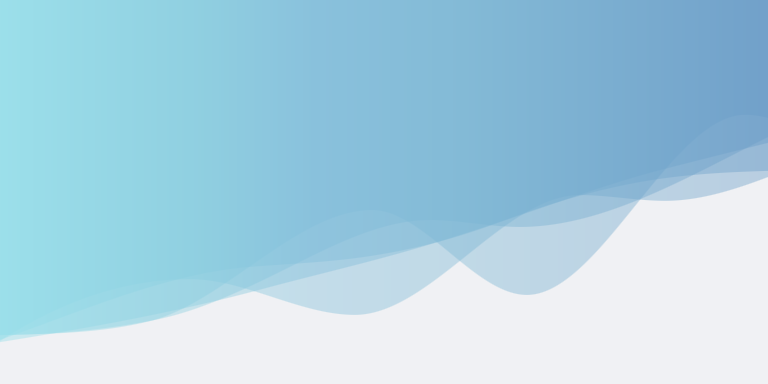
Reproduce this background procedurally as a Shadertoy shader.

```glsl
// Five translucent blue sheets hang from the top edge, each ending in a rising wave.
// Every wave is a smooth cubic chain; sheets share one horizontal gradient and
// their stacked opacity blends that gradient over pale paper.

const vec3 PAPER = vec3(0.942, 0.947, 0.955);
const vec3 AQUA = vec3(0.610, 0.875, 0.918);
const vec3 TEAL = vec3(0.563, 0.812, 0.880);
const vec3 SKY = vec3(0.538, 0.757, 0.863);
const vec3 AZURE = vec3(0.515, 0.730, 0.840);
const vec3 STEEL = vec3(0.445, 0.630, 0.790);
const float SHEET_ALPHA = 0.41;
const int SHEETS = 5;

// Cubic height between two knots, each holding (x, height, slope).
float span(float x, vec3 a, vec3 b) {
    float w = b.x - a.x;
    float t = clamp((x - a.x) / w, 0.0, 1.0);
    float u = 1.0 - t;
    return mix(a.y, b.y, t * t * (3.0 - 2.0 * t))
         + w * t * u * (a.z * u - b.z * t);
}

// Wave height from six knots ordered by x.
float wave(float x, vec3 a, vec3 b, vec3 c, vec3 d, vec3 e, vec3 f) {
    if (x < b.x) return span(x, a, b);
    if (x < c.x) return span(x, b, c);
    if (x < d.x) return span(x, c, d);
    if (x < e.x) return span(x, d, e);
    return span(x, e, f);
}

// Fraction of light a sheet lets through at a signed height above its edge.
float transmit(float height) {
    float cover = clamp(height / max(fwidth(height), 1e-5) + 0.5, 0.0, 1.0);
    return 1.0 - SHEET_ALPHA * cover;
}

// Horizontal colour ramp, x from 0 to 1.
vec3 sheetColor(float x) {
    vec3 c = mix(AQUA, TEAL, clamp(x / 0.26, 0.0, 1.0));
    c = mix(c, SKY, clamp((x - 0.26) / 0.15, 0.0, 1.0));
    c = mix(c, AZURE, clamp((x - 0.41) / 0.19, 0.0, 1.0));
    return mix(c, STEEL, clamp((x - 0.60) / 0.40, 0.0, 1.0));
}

void mainImage(out vec4 fragColor, in vec2 fragCoord) {
    // Canvas spans 2 by 1 units.
    vec2 p = fragCoord / iResolution.xy * vec2(2.0, 1.0);

    // Wave edges: two deep swells, one shallow swell, two gentle slopes.
    float earlySwell = wave(p.x,
        vec3(0.0, 0.112, 0.65), vec3(0.495, 0.273, 0.0), vec3(0.924, 0.180, 0.0),
        vec3(1.510, 0.492, 0.0), vec3(1.732, 0.477, 0.0), vec3(2.0, 0.539, 0.38));
    float lateSwell = wave(p.x,
        vec3(0.0, 0.127, 0.03), vec3(0.391, 0.164, 0.25), vec3(0.969, 0.453, 0.0),
        vec3(1.372, 0.232, 0.0), vec3(1.940, 0.701, 0.0), vec3(2.0, 0.693, -0.25));
    float shallowSwell = wave(p.x,
        vec3(0.0, 0.128, 0.0), vec3(0.404, 0.167, 0.20), vec3(0.781, 0.318, 0.50),
        vec3(1.120, 0.427, 0.0), vec3(1.354, 0.409, 0.0), vec3(2.0, 0.643, 0.50));
    float straightSlope = wave(p.x,
        vec3(0.0, 0.109, 0.16), vec3(0.682, 0.247, 0.27), vec3(1.042, 0.341, 0.28),
        vec3(1.302, 0.422, 0.33), vec3(1.719, 0.557, 0.26), vec3(2.0, 0.628, 0.25));
    float bentSlope = wave(p.x,
        vec3(0.0, 0.115, 0.35), vec3(0.651, 0.305, 0.08), vec3(0.911, 0.326, 0.12),
        vec3(1.302, 0.422, 0.38), vec3(1.667, 0.526, 0.18), vec3(2.0, 0.555, 0.03));

    // Stack the sheets; the full stack shows the pure ramp colour.
    float edges[SHEETS] = float[SHEETS](earlySwell, lateSwell, shallowSwell,
                                        straightSlope, bentSlope);
    float light = 1.0;
    for (int i = 0; i < SHEETS; i++) light *= transmit(p.y - edges[i]);
    float fullStack = 1.0 - pow(1.0 - SHEET_ALPHA, float(SHEETS));
    float opacity = (1.0 - light) / fullStack;

    fragColor = vec4(mix(PAPER, sheetColor(p.x * 0.5), opacity), 1.0);
}
```
